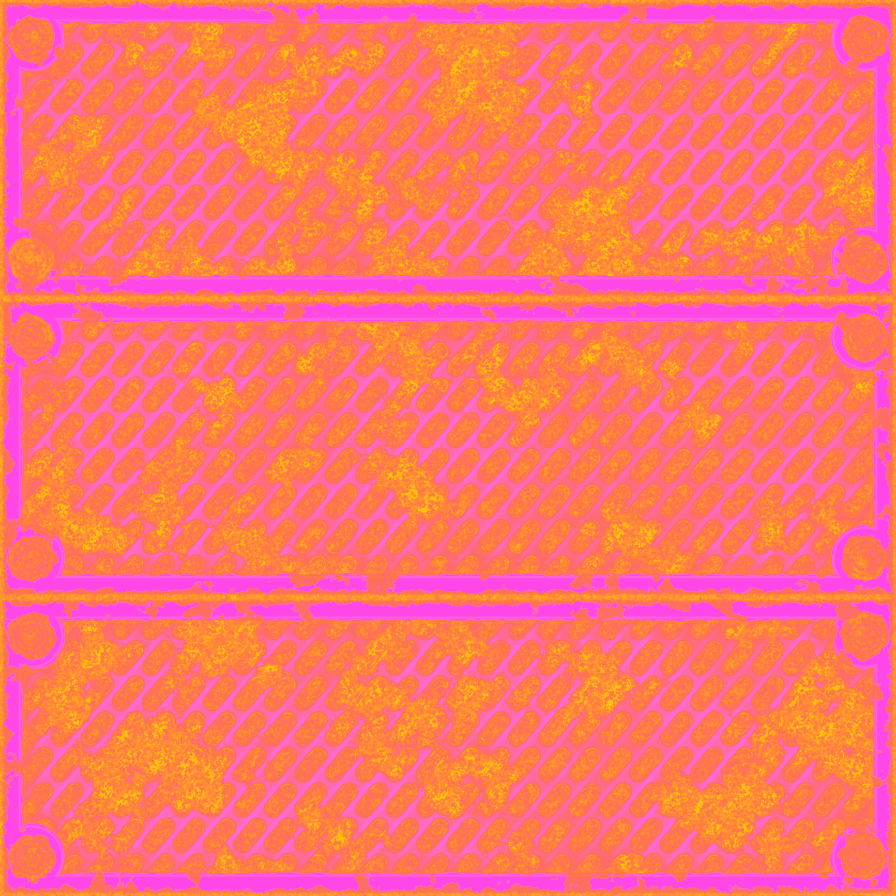
Reproduce this texture procedurally as a three.js fragment shader.

```glsl
varying vec2 vUv;

// Lengths are in panel heights
const float PANELS = 3.0;
const vec2 INNER_HALF = vec2(1.426, 0.424);
const vec2 BOLT_POS = vec2(1.395, 0.371);
const float BOLT_RADIUS = 0.077;
const float NOTCH_RADIUS = 0.112;
const vec2 PITCH = vec2(0.102, 0.119);
const float TREAD_RADIUS = 0.027;
const float TREAD_REACH = 0.038;
const float RIM_WIDTH = 0.023;
const float SOFT = 0.004;
const float RUST_SCALE = 6.5;
const float GRAIN_SCALE = 190.0;

// Heat ramp, from clean paint to bright rust
const vec3 MAGENTA = vec3(1.0, 0.26, 0.91);
const vec3 PINK = vec3(1.0, 0.42, 0.83);
const vec3 ROSE = vec3(1.0, 0.42, 0.58);
const vec3 CORAL = vec3(1.0, 0.42, 0.39);
const vec3 ORANGE = vec3(1.0, 0.48, 0.26);
const vec3 AMBER = vec3(1.0, 0.59, 0.18);
const vec3 YELLOW = vec3(1.0, 0.76, 0.04);

float hash(vec2 p) {
  vec3 q = fract(vec3(p.xyx) * 0.1031);
  q += dot(q, q.yzx + 33.33);
  return fract((q.x + q.y) * q.z);
}

float noise(vec2 p) {
  vec2 i = floor(p), f = fract(p);
  f = f * f * (3.0 - 2.0 * f);
  float low = mix(hash(i), hash(i + vec2(1.0, 0.0)), f.x);
  float high = mix(hash(i + vec2(0.0, 1.0)), hash(i + 1.0), f.x);
  return mix(low, high, f.y);
}

float fbm(vec2 p) {
  float sum = 0.0, gain = 0.533;
  for (int i = 0; i < 4; i++) {
    sum += gain * noise(p);
    p = mat2(1.6, 1.2, -1.2, 1.6) * p + 17.3;
    gain *= 0.5;
  }
  return sum;
}

float fill(float d) { return 1.0 - smoothstep(-SOFT, SOFT, d); }
float line(float d, float width) { return fill(abs(d) - width); }

float hexagon(vec2 p, float r) {
  p = abs(p);
  return max(p.y, dot(p, vec2(0.866, 0.5))) - r;
}

// Slanted capsules on a grid, nearest of the surrounding cells
float treads(vec2 p, out float along) {
  vec2 dir = normalize(PITCH);
  vec2 cell = (fract(p / PITCH) - 0.5) * PITCH;
  float nearest = 1.0;
  along = 0.0;
  for (int j = -1; j <= 1; j++) {
    for (int i = -1; i <= 1; i++) {
      vec2 q = cell - vec2(float(i), float(j)) * PITCH;
      float t = dot(q, dir);
      float d = length(q - dir * clamp(t, -TREAD_REACH, TREAD_REACH)) - TREAD_RADIUS;
      if (d < nearest) { nearest = d; along = t; }
    }
  }
  return nearest;
}

vec3 ramp(float heat) {
  vec3 c = mix(MAGENTA, PINK, clamp(heat, 0.0, 1.0));
  c = mix(c, ROSE, clamp(heat - 1.0, 0.0, 1.0));
  c = mix(c, CORAL, clamp(heat - 2.0, 0.0, 1.0));
  c = mix(c, ORANGE, clamp(heat - 3.0, 0.0, 1.0));
  c = mix(c, AMBER, clamp(heat - 4.0, 0.0, 1.0));
  return mix(c, YELLOW, clamp(heat - 5.0, 0.0, 1.0));
}

void main() {
  vec2 g = vUv * PANELS;
  vec2 p = vec2(g.x - 0.5 * PANELS, fract(g.y) - 0.5);
  vec2 tilted = mat2(0.8, 0.6, -0.6, 0.8) * g + 3.0;
  float grain = 0.65 * noise(tilted * GRAIN_SCALE) + 0.5 * noise(tilted.yx * GRAIN_SCALE * 0.53) - 0.575;
  float ragged = fbm(tilted * 30.0) - 0.5 + 0.2 * grain;
  float grime = smoothstep(0.42, 0.72, fbm(tilted * 3.5 + 41.0));
  float rust = smoothstep(0.5, 0.74, fbm(tilted * RUST_SCALE + 9.0));

  // Distances to the parts
  vec2 boltOffset = abs(p) - BOLT_POS;
  float boltDist = length(boltOffset);
  vec2 box = abs(p) - INNER_HALF;
  float plate = max(max(box.x, box.y), NOTCH_RADIUS - boltDist);
  float border = min(0.5 * PANELS - abs(p.x), 0.5 - abs(p.y));

  // Painted frame with chips and stained edges
  float chips = smoothstep(0.63, 0.68, fbm(tilted * 13.0 + 70.0) + 0.2 * ragged);
  float heat = 0.1 + chips * (3.0 + 1.5 * grain);
  heat += 0.8 * line(plate - 0.008, 0.003);

  // Tread plate
  float along;
  float tread = treads(p, along);
  float plateEdge = smoothstep(-0.08, -0.005, plate + 0.06 * ragged);
  float floorHeat = 0.95 + 0.9 * grime + 1.4 * plateEdge + 0.5 * max(ragged, 0.0);
  floorHeat += 0.6 * smoothstep(0.05, 0.072, abs(along));
  floorHeat = mix(max(floorHeat, 2.9), floorHeat, smoothstep(0.0, 0.010, tread));
  float treadHeat = 3.9 + 2.3 * grain + 1.3 * ragged + 0.3 * grime;
  treadHeat -= 1.0 * line(tread + 0.007, 0.001);
  treadHeat += 0.9 * line(tread + 0.002, 0.001) * smoothstep(0.0, 0.04, along);
  float plateHeat = mix(floorHeat, treadHeat, fill(tread));

  // Rust stains the gaps and brightens the treads in specks
  float stain = smoothstep(0.15, 0.75, rust + 0.7 * grain);
  plateHeat = mix(plateHeat, max(plateHeat, 3.7), stain);
  plateHeat += rust * (0.9 + 2.6 * grain);
  plateHeat = mix(plateHeat, 4.4 + grain, 0.75 * line(plate + 0.008, 0.002));
  heat = mix(heat, plateHeat, fill(plate + 0.015 * ragged));

  // Rusty rim around each panel
  float rimHeat = mix(4.9, 3.2, smoothstep(0.004, 0.02, border)) + 2.0 * grain;
  heat = mix(heat, rimHeat, fill(border - RIM_WIDTH - 0.04 * ragged));

  // Hex bolts
  float hexDist = hexagon(boltOffset, 0.036);
  float boltHeat = 3.8 + 2.0 * grain + 1.3 * ragged + rust;
  boltHeat -= 1.3 * line(hexDist, 0.002) + 1.0 * line(boltDist - 0.056, 0.002);
  heat = mix(heat, boltHeat, fill(boltDist - BOLT_RADIUS + 0.03 * ragged));

  gl_FragColor = vec4(ramp(heat), 1.0);
}
```
